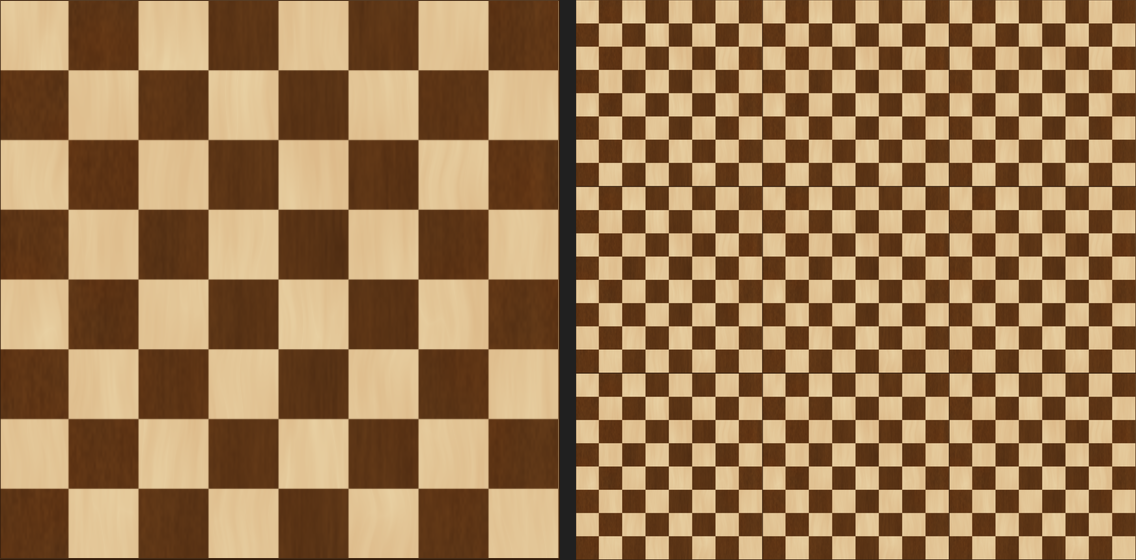
Left: one tile. Right: repeated 3 by 3.
This pattern is drawn by a Shadertoy shader. Its source:

```glsl
// Wooden checkerboard of eight by eight squares, walnut and maple, with upright grain.

const float SQUARES = 8.0;
const vec2 BOARD_ORIGIN = vec2(-0.0026, 0.0026);
const vec2 BOARD_SIZE = vec2(1.0, 0.9965);
const float JOINT_SOFTNESS = 0.011;            // in squares
const vec2 FRAME_CENTER = vec2(-0.0006, 0.001);
const vec2 FRAME_HALF_WIDTH = vec2(0.0017, 0.0021);
const vec3 FRAME_COLOR = vec3(0.20, 0.11, 0.045);
const vec3 WALNUT_DEEP = vec3(0.300, 0.168, 0.068);
const vec3 WALNUT_WARM = vec3(0.400, 0.238, 0.100);
const vec3 WALNUT_RED = vec3(0.035, -0.004, -0.016);
const vec3 MAPLE_TAN = vec3(0.870, 0.735, 0.545);
const vec3 MAPLE_CREAM = vec3(0.910, 0.815, 0.635);
const float TAU = 6.2831853;

float hash(vec2 p, float seed) {
    return fract(sin(dot(p, vec2(127.1, 311.7)) + seed * 17.3) * 43758.5453);
}

// Value noise on the unit canvas; whole cell counts make it wrap
float noise(vec2 uv, vec2 cells, float seed) {
    vec2 p = uv * cells;
    vec2 i = floor(p);
    vec2 f = p - i;
    f = f * f * (3.0 - 2.0 * f);
    vec2 a = mod(i, cells);
    vec2 b = mod(i + 1.0, cells);
    float low = mix(hash(a, seed), hash(vec2(b.x, a.y), seed), f.x);
    float high = mix(hash(vec2(a.x, b.y), seed), hash(b, seed), f.x);
    return mix(low, high, f.y);
}

vec3 walnut(vec2 uv) {
    // Flecks are strong near the sides, straight pores near the middle
    float flecked = 0.5 + 0.5 * cos(TAU * (uv.x - 0.06));
    float strips = noise(uv, vec2(26.0, 2.0), 1.0);
    float pores = noise(uv, vec2(230.0, 18.0), 2.0);
    float bands = noise(uv, vec2(90.0, 7.0), 3.0);
    float flecks = noise(uv, vec2(260.0, 95.0), 4.0);
    float blotches = noise(uv, vec2(120.0, 48.0), 5.0);
    float straight = 0.55 * pores + 0.45 * bands;
    float mottled = 0.60 * flecks + 0.40 * blotches;
    float grain = mix(straight, mottled, 0.25 + 0.5 * flecked);
    float tone = 0.53 + 0.75 * (grain - 0.5) + 0.38 * (strips - 0.5);
    float red = noise(uv, vec2(17.0, 12.0), 6.0) * (0.25 + 0.75 * flecked);
    return mix(WALNUT_DEEP, WALNUT_WARM, clamp(tone, 0.0, 1.0)) + WALNUT_RED * red * 0.7;
}

vec3 maple(vec2 uv) {
    // Gently bent growth lines with faint pale ridges
    float bend = noise(uv, vec2(10.0, 12.0), 11.0) - 0.5;
    vec2 bent = uv + vec2(0.022 * bend, 0.0);
    float clouds = noise(uv, vec2(14.0, 8.0), 12.0);
    float bands = noise(bent, vec2(64.0, 7.0), 13.0);
    float fibres = noise(bent, vec2(210.0, 16.0), 14.0);
    float figure = noise(bent, vec2(46.0, 6.0), 15.0);
    float ridge = pow(1.0 - abs(2.0 * figure - 1.0), 10.0);
    float tone = 0.46 + 0.55 * (clouds - 0.5) + 0.45 * (bands - 0.5)
               + 0.22 * (fibres - 0.5) + 0.20 * ridge * clouds;
    return mix(MAPLE_TAN, MAPLE_CREAM, clamp(tone, 0.0, 1.0));
}

// Signed triangle wave: positive in even squares, zero on the joints
vec2 squareSide(vec2 q) {
    return 0.5 - abs(mod(q + 0.5, 2.0) - 1.0);
}

void mainImage(out vec4 fragColor, in vec2 fragCoord) {
    vec2 uv = fragCoord / iResolution.xy;
    vec2 pixel = 1.0 / iResolution.xy;

    // Checker with soft joints; the lower left square is walnut
    vec2 q = (uv - BOARD_ORIGIN) / BOARD_SIZE * SQUARES;
    vec2 softness = max(vec2(JOINT_SOFTNESS), 0.6 * pixel * SQUARES);
    vec2 side = clamp(squareSide(q) / softness, -1.0, 1.0);
    float light = 0.5 - 0.5 * side.x * side.y;
    vec3 color = mix(walnut(uv), maple(uv), light);

    // Thin dark frame centred on the wrapping edges
    vec2 fromFrame = abs(fract(uv - FRAME_CENTER + 0.5) - 0.5) - FRAME_HALF_WIDTH;
    vec2 frame = 1.0 - smoothstep(-0.5 * pixel, 0.5 * pixel, fromFrame);
    color = mix(color, FRAME_COLOR, max(frame.x, frame.y));

    fragColor = vec4(color, 1.0);
}
```
